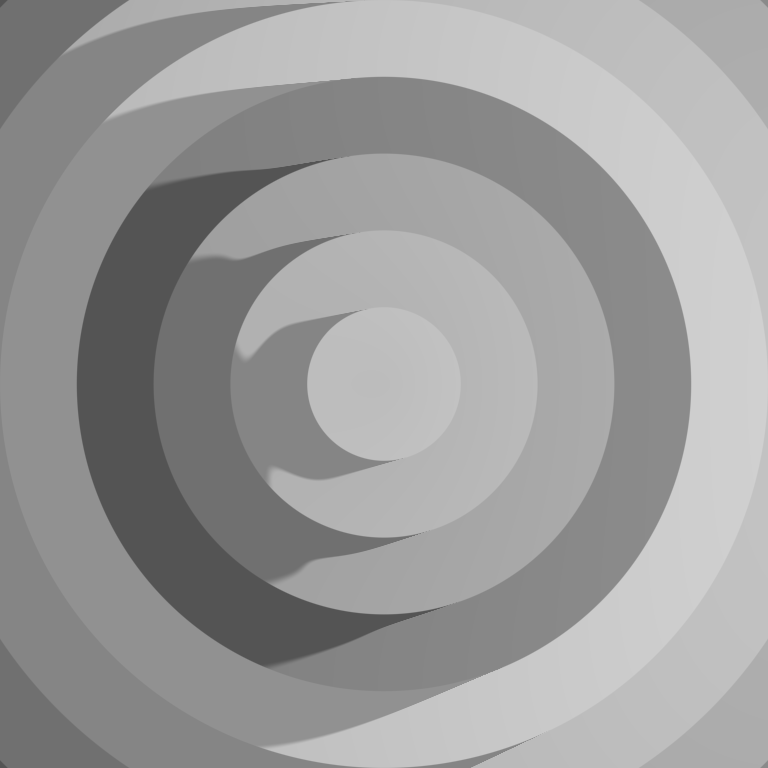
Reproduce this background procedurally as a Shadertoy shader.

```glsl
// Signed angular room inside the shadow, scaled to canvas length
float shadowDepth(float ring, float radius, float angle) {
    float inner = 0.1 * ring;
    float across = clamp((radius - inner) * 10.0, 0.0, 1.0);

    // Tangent lines leave the disc; a bite and a curl bend their far ends
    float tangent = degrees(acos(clamp(inner / max(radius, 0.001), 0.0, 1.0)));
    float biteOffset = (across - 1.15 + 0.35 * ring) / 0.2;
    float bite = 12.0 * pow(ring, -1.6) * exp(-biteOffset * biteOffset);
    float curl = 3.0 * max(ring - 2.4, 0.0) * across * across;

    float halfWidth = 90.2 + 2.2 * ring - tangent - bite - curl;
    float fromAxis = abs(mod(angle - 13.2 - 0.2 * ring, 360.0) - 180.0);
    return radians(halfWidth - fromAxis) * radius;
}

float ringShade(float ring, vec2 p) {
    float radius = length(p);
    int tone = int(mod(ring, 4.0));
    vec4 litTones = vec4(0.76, 0.71, 0.64, 0.515);
    vec4 darkTones = vec4(0.57, 0.52, 0.44, 0.33);

    // Light falls from the right
    float gain = 0.97 + 0.2 * radius - 0.25 * radius * radius;
    float lit = litTones[tone] * gain * (1.0 + 0.13 * p.x);
    if (ring < 0.5) return lit;

    // Shadow edge softens away from the disc that casts it
    float across = clamp(radius * 10.0 - ring, 0.0, 1.0);
    float blur = 0.002 + 0.009 * across * across;
    float angle = degrees(atan(p.y, p.x));
    float shadow = smoothstep(-blur, blur, shadowDepth(ring, radius, angle));
    return mix(lit, darkTones[tone], shadow);
}

void mainImage(out vec4 fragColor, in vec2 fragCoord) {
    vec2 p = (fragCoord - 0.5 * iResolution.xy) / iResolution.y;
    float radius = length(p);
    float pixel = 0.8 / iResolution.y;

    // Blend the two rings that meet at the nearest border
    float border = floor(radius * 10.0 + 0.5);
    float outside = smoothstep(-pixel, pixel, radius - 0.1 * border);
    float shade = mix(ringShade(max(border - 1.0, 0.0), p), ringShade(border, p), outside);

    fragColor = vec4(vec3(shade), 1.0);
}
```
